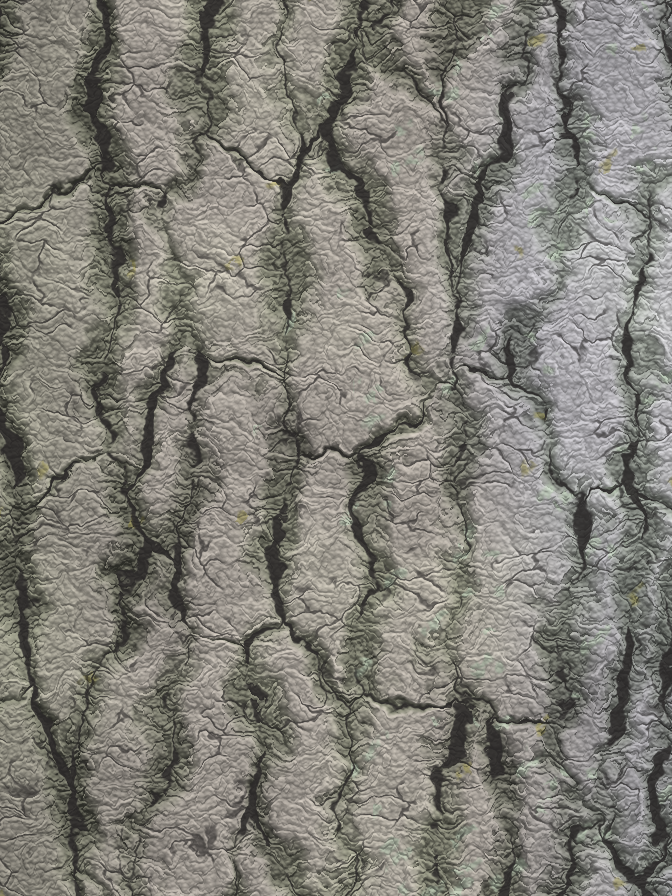
A Shadertoy shader for this texture:

```glsl
// Rugged tree bark: ragged plates, broken furrows, flaky scales, moss and lichen.

const vec2  PLATE_SCALE   = vec2(7.2, 2.7);   // plates per canvas width
const float PLATE_JITTER  = 0.95;
const float WARP          = 0.021;
const float FINE_WARP     = 0.0065;
const float FURROW_WIDTH  = 0.046;
const float CRACK_WIDTH   = 0.0034;
const float FURROW_DEPTH  = 0.026;
const float FLAKE_DEPTH   = 0.0042;
const float CHIP_DEPTH    = 0.0026;
const float GRAIN_DEPTH   = 0.0036;
const float RELIEF_STEP   = 0.0026;
const vec2  LIGHT_DIR     = vec2(0.30, 0.95);
const vec3  PLATE_TINT    = vec3(1.03, 0.99, 0.94);
const vec3  MOSS_TINT     = vec3(1.00, 1.005, 0.88);
const vec3  SKY_TINT      = vec3(0.96, 0.99, 1.07);
const vec3  CRACK_COLOR   = vec3(0.17, 0.16, 0.16);
const vec3  LICHEN_COLOR  = vec3(0.66, 0.72, 0.64);
const vec3  YELLOW_COLOR  = vec3(0.56, 0.53, 0.26);

struct Bark { float height, furrow, crack, grain, tone; };

vec2 hash2(vec2 p) {
    vec3 q = fract(p.xyx * vec3(0.1031, 0.1030, 0.0973));
    q += dot(q, q.yzx + 33.33);
    return fract((q.xx + q.yz) * q.zy);
}

// Layered, rotated sines, roughly -1 to 1.
float waves(vec2 p) {
    float sum = 0.0, amp = 0.5;
    for (int i = 0; i < 5; i++) {
        p = mat2(0.8, 0.6, -0.6, 0.8) * p * 1.7 + 1.3;
        sum += amp * sin(p.x + 1.4 * sin(p.y));
        amp *= 0.6;
    }
    return sum;
}

// Cellular noise: nearest distance, random cell value, gap to the second nearest.
vec3 cells(vec2 p) {
    vec2 base = floor(p), f = fract(p);
    float first = 9.0, second = 9.0, id = 0.0;
    for (int y = -1; y <= 1; y++)
    for (int x = -1; x <= 1; x++) {
        vec2 g = vec2(x, y), h = hash2(base + g);
        float d = length(g + h - f);
        second = min(second, max(d, first));
        if (d < first) { first = d; id = fract(h.x * 7.0 + h.y * 13.0); }
    }
    return vec3(first, id, second - first);
}

// Canvas distance to plate borders: x favours upright furrows, y is any border.
vec2 plateBorder(vec2 p) {
    vec2 q = p * PLATE_SCALE, base = floor(q), f = fract(q), nearest = vec2(9.0);
    for (int y = -1; y <= 1; y++)
    for (int x = -1; x <= 1; x++) {
        vec2 g = vec2(x, y);
        vec2 r = g + 0.5 + PLATE_JITTER * (hash2(base + g) - 0.5) - f;
        if (dot(r, r) < dot(nearest, nearest)) nearest = r;
    }
    vec2 border = vec2(9.0);
    for (int y = -2; y <= 2; y++)
    for (int x = -2; x <= 2; x++) {
        vec2 g = vec2(x, y);
        vec2 r = g + 0.5 + PLATE_JITTER * (hash2(base + g) - 0.5) - f;
        vec2 gap = r - nearest, slope = gap * PLATE_SCALE;
        if (dot(gap, gap) < 1e-4) continue;
        float d = dot(0.5 * (r + nearest), gap) / length(slope);
        float upright = abs(slope.x) / length(slope);
        border = min(border, vec2(d / max(upright * upright, 0.2), d));
    }
    return border;
}

Bark bark(vec2 p) {
    vec2 jag = vec2(waves(p * 42.0), waves(p * 42.0 + 30.0));
    vec2 w = p + WARP * vec2(waves(p * 12.0), waves(p * 12.0 + 20.0)) + FINE_WARP * jag;
    vec2 border = plateBorder(w);
    float rough = waves(p * vec2(14.0, 8.0) + 7.0);
    vec3 flake = cells(w * vec2(16.0, 31.0));
    vec3 chip = cells(w * vec2(40.0, 74.0) + 0.35 * jag);
    vec3 speck = cells(p * vec2(115.0, 150.0));
    Bark b;

    // Wide crumbling flanks around narrow gaps that open and close.
    float ragged = border.x + 0.020 * rough + 0.009 * (chip.y - 0.5);
    b.furrow = 1.0 - smoothstep(0.0, FURROW_WIDTH, ragged);
    float gapWidth = 0.003 + 0.011 * waves(p * vec2(15.0, 9.0) + 40.0) + 0.005 * (chip.y - 0.5);
    float gap = (1.0 - smoothstep(gapWidth - 0.003, gapWidth + 0.002, border.x))
              * smoothstep(0.0, 0.004, gapWidth);
    float split = (1.0 - smoothstep(0.0, CRACK_WIDTH, border.y))
                * smoothstep(-0.1, 0.3, waves(p * 9.0 + 60.0));
    float fissure = (1.0 - smoothstep(0.02, 0.10, flake.z))
                  * smoothstep(0.0, 0.5, waves(p * 16.0 + 80.0));
    b.crack = max(max(gap, 0.85 * split), 0.6 * fissure);

    b.grain = 0.5 * chip.x + 0.5 * speck.x;
    b.tone = 0.6 * flake.y + 0.4 * chip.y - 0.5;
    b.height = -FURROW_DEPTH * b.furrow - 0.005 * b.crack
             + FLAKE_DEPTH * flake.y * smoothstep(0.0, 0.22, flake.z)
             + CHIP_DEPTH * (1.0 + b.furrow) * chip.y * smoothstep(0.0, 0.3, chip.z)
             - GRAIN_DEPTH * (1.0 + 0.5 * b.furrow) * b.grain;
    return b;
}

void mainImage(out vec4 fragColor, in vec2 fragCoord) {
    vec2 p = fragCoord / iResolution.x;
    Bark b = bark(p);
    vec2 slope = vec2(bark(p + vec2(RELIEF_STEP, 0.0)).height,
                      bark(p + vec2(0.0, RELIEF_STEP)).height) - b.height;
    float facing = -dot(slope / RELIEF_STEP, LIGHT_DIR);
    float shade = facing / (0.9 + abs(facing));

    // Broad light: dim mossy left, pale bluish glow on the right.
    float patches = waves(p * 5.0 + 11.0);
    float glow = exp(-7.0 * dot(p - vec2(1.0, 0.9), p - vec2(1.0, 0.9)));
    float leftShade = 1.0 - smoothstep(0.0, 0.26, p.x + 0.06 * patches);
    float value = 0.585 + 0.21 * shade - 0.20 * b.furrow + 0.04 * patches + 0.07 * b.tone
                - 0.20 * (b.grain - 0.45) - 0.07 * leftShade + 0.10 * glow;

    float moss = clamp(b.furrow + 0.5 * leftShade + 0.3 * patches, 0.0, 1.0);
    vec3 color = max(value, 0.17) * mix(PLATE_TINT, MOSS_TINT, moss);
    color *= mix(vec3(1.0), SKY_TINT, smoothstep(0.68, 1.0, p.x + 0.3 * glow));

    // Small pale lichen blotches and rarer yellow ones.
    vec3 spot = cells(p * 36.0 + 0.5 * waves(p * 45.0));
    float blotch = 1.0 - smoothstep(0.15, 0.5, spot.x);
    float lichenZone = exp(-22.0 * (p.x - 0.74) * (p.x - 0.74));
    float lichen = blotch * step(1.0 - 0.13 * lichenZone, spot.y);
    float yellow = blotch * step(spot.y, 0.012);
    color = mix(color, LICHEN_COLOR * (0.9 + 0.4 * shade), 0.65 * lichen);
    color = mix(color, YELLOW_COLOR * (0.9 + 0.4 * shade), 0.5 * yellow);

    color = mix(color, CRACK_COLOR, 0.85 * b.crack);
    fragColor = vec4(clamp(color, 0.0, 1.0), 1.0);
}
```
